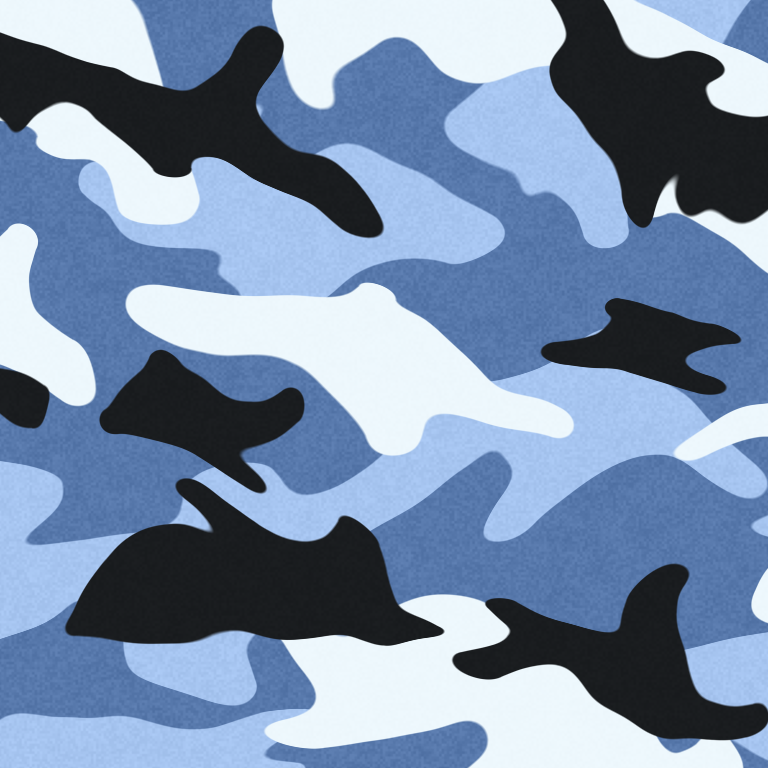
Write a WebGL 1 fragment shader that draws this pattern.

```glsl
precision highp float;
// Blue, white and black camouflage cloth: layers of lobed, branching blotches.

uniform vec2 u_resolution;

#define WARP 0.40     // broad bending of the blotches, in cells
#define RIPPLE 0.10   // small knobs along the outlines, in cells
#define JITTER 0.55   // scatter of the blotch centres, in cells
#define JOIN 0.10     // rounding where limbs meet, in cells
#define SPREAD 1.7    // range of blotch headings, in radians
#define EDGE 0.0015   // half width of the outline, in canvas units
#define GRAIN 0.14    // strength of the cloth grain

const vec3 BLUE  = vec3(0.34, 0.47, 0.67);
const vec3 LIGHT = vec3(0.65, 0.77, 0.94);
const vec3 WHITE = vec3(0.93, 0.97, 0.99);
const vec3 BLACK = vec3(0.10, 0.11, 0.12);
const float HALF_PI = 1.5708;

vec2 hash2(vec2 p) {
  vec3 h = fract(p.xyx * vec3(0.1031, 0.1030, 0.0973));
  h += dot(h, h.yzx + 33.33);
  return fract((h.xx + h.yz) * h.zy);
}

// Two channels of smooth value noise
vec2 noise2(vec2 p) {
  vec2 i = floor(p), f = fract(p);
  f = f * f * f * (f * (f * 6.0 - 15.0) + 10.0);
  vec2 low  = mix(hash2(i), hash2(i + vec2(1.0, 0.0)), f.x);
  vec2 high = mix(hash2(i + vec2(0.0, 1.0)), hash2(i + 1.0), f.x);
  return mix(low, high, f.y);
}

float smoothMin(float a, float b, float k) {
  float h = max(k - abs(a - b), 0.0) / k;
  return min(a, b) - 0.25 * k * h * h;
}

vec2 direction(float angle) {
  return vec2(cos(angle), sin(angle));
}

// Distance to a tapered, round-ended limb
float limb(vec2 p, vec2 root, vec2 span, float rootRadius, float tipRadius) {
  vec2 v = p - root;
  float t = clamp(dot(v, span) / dot(span, span), 0.0, 1.0);
  return length(v - span * t) - mix(rootRadius, tipRadius, t);
}

// One blotch: a two-part spine with a shorter arm on either side
float blotch(vec2 p, vec2 id) {
  vec2 traits = hash2(id + 7.0);
  float size = mix(0.7, 1.25, traits.x);
  float heading = SPREAD * (traits.y - 0.5);
  float d = 1.0;
  for (int i = 0; i < 4; i++) {
    float n = float(i);
    float isArm = mod(n, 2.0);
    vec2 roll = hash2(id + 19.0 * (n + 1.0));
    vec2 shape = hash2(id + vec2(43.0, 11.0) * (n + 1.0));
    float angle = heading + n * HALF_PI + 1.1 * (roll.x - 0.5);
    float reach = size * mix(0.42, 0.30, isArm) * mix(0.75, 1.25, roll.y);
    vec2 root = direction(heading) * isArm * size * 0.4 * (shape.x - 0.5);
    float tip = size * mix(0.045, 0.10, shape.y);
    d = smoothMin(d, limb(p, root, direction(angle) * reach, 0.115 * size, tip), JOIN);
  }
  return d;
}

// Distance to a layer of blotches, one per jittered cell of a tilted, bent grid
float blotchLayer(vec2 p, vec2 cell, float tilt, float seed) {
  vec2 along = direction(tilt);
  vec2 q = vec2(dot(p, along), dot(p, vec2(-along.y, along.x))) / cell + seed;
  q += WARP * (noise2(q * 1.9) - 0.5) + RIPPLE * (noise2(q * 5.0 + 9.0) - 0.5);
  vec2 home = floor(q);
  float d = 1.0;
  for (int y = -1; y <= 1; y++) {
    for (int x = -1; x <= 1; x++) {
      vec2 id = home + vec2(float(x), float(y));
      vec2 centre = id + 0.5 + JITTER * (hash2(id) - 0.5);
      d = smoothMin(d, blotch(q - centre, id), JOIN);
    }
  }
  return d * sqrt(cell.x * cell.y);
}

void main() {
  float side = min(u_resolution.x, u_resolution.y);
  vec2 p = gl_FragCoord.xy / side;
  float soft = max(EDGE, 0.75 / side);

  // Dye layers, from the ground colour up
  float light = blotchLayer(p, vec2(0.66, 0.40), 0.30, 23.0) - 0.008;
  float white = blotchLayer(p, vec2(0.60, 0.40), -0.25, 61.0) - 0.005;
  float black = blotchLayer(p, vec2(0.46, 0.37), -0.10, 107.0);
  vec3 color = mix(LIGHT, BLUE, smoothstep(-soft, soft, light));
  color = mix(WHITE, color, smoothstep(-soft, soft, white));
  color = mix(BLACK, color, smoothstep(-soft, soft, black));

  // Cloth grain, strongest on the blue dyes
  float grain = noise2(p * 300.0).x + 0.3 * noise2(p * 40.0).y - 0.65;
  color += GRAIN * grain * color.b * (1.0 - color.r);

  gl_FragColor = vec4(color, 1.0);
}
```
